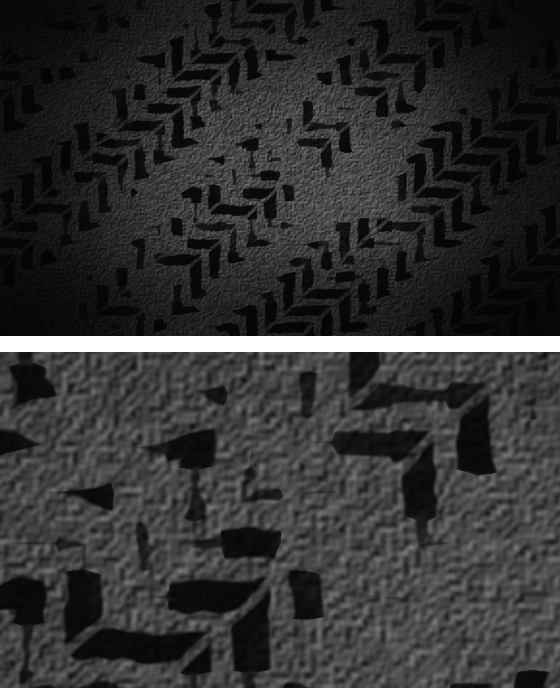
Top, the full canvas; bottom, a detail of the centre.
Write a WebGL 2 fragment shader that draws this pattern.

```glsl
#version 300 es
precision highp float;
// Dark gritty asphalt crossed by worn diagonal tyre tracks. Horizontal and
// vertical stripes alternate in bands along each track and join into chevrons;
// wrapping noise wears them away, and a periodic vignette darkens the border.

uniform vec2 u_resolution;
out vec4 fragColor;

float hash(vec2 cell) {
    uvec2 q = uvec2(cell) * uvec2(1597334677u, 3812015801u);
    uint n = (q.x ^ q.y) * 1597334677u;
    n = (n ^ (n >> 15)) * 2246822519u;
    return float((n ^ (n >> 13)) >> 8) / 16777216.0;
}

// Value noise that wraps after period cells; a small softness makes it blocky.
float noise(vec2 p, vec2 period, float softness) {
    vec2 cell = floor(p);
    vec2 f = smoothstep(0.5 - softness, 0.5 + softness, p - cell);
    vec2 a = mod(cell, period);
    vec2 b = mod(cell + 1.0, period);
    float low = mix(hash(a), hash(vec2(b.x, a.y)), f.x);
    float high = mix(hash(vec2(a.x, b.y)), hash(b), f.x);
    return mix(low, high, f.y);
}

float wrapNoise(vec2 uv, vec2 period) {
    return noise(uv * period, period, 0.5);
}

// Depth of the tread print, 0 on bare asphalt and 1 inside a groove.
float treadPrint(vec2 uv) {
    float rough = wrapNoise(uv, vec2(110, 66));
    vec2 wobble = vec2(wrapNoise(uv, vec2(40, 24)), wrapNoise(uv.yx, vec2(24, 40))) - 0.5;
    vec2 p = uv + wobble * vec2(0.005, 0.008);

    // Position across the track: bands two units wide meet where stripes agree.
    float across = 10.0 * fract(3.0 * p.x - 2.0 * p.y);
    bool upright = mod(floor(across / 2.0), 2.0) > 0.5;
    float phase = upright ? 30.0 * p.x : 20.0 * p.y;
    float stripe = abs(fract(phase) - 0.5);

    // Ragged track borders
    float ragged = wrapNoise(uv, vec2(17, 11)) - 0.5;
    float offset = abs(across - 5.0);
    float track = 1.0 - smoothstep(3.0, 4.1, offset + ragged * 1.4);

    // Large worn areas, and blocks that break single bars
    float wear = 0.6 * wrapNoise(uv, vec2(6, 4)) + 0.4 * wrapNoise(uv, vec2(15, 9));
    vec2 grid = vec2(30, 20);
    float blocks = noise(p * grid + 0.5, grid, 0.06);
    float fill = wear + 0.5 * (blocks - 0.5) + 0.12 * (rough - 0.5);
    float width = 0.36 * smoothstep(0.2, 0.52, fill) * track - 0.06;
    float groove = 1.0 - smoothstep(width - 0.05, width + 0.05, stripe + 0.1 * (rough - 0.5));

    // Thin ridges run along the track
    float ridge = 1.0 - smoothstep(0.08, 0.2, abs(offset - 1.1));
    return groove * (1.0 - 0.75 * ridge) * mix(0.72, 1.0, smoothstep(0.3, 0.6, fill));
}

// Fine stone grains lit from the upper left.
float grit(vec2 uv) {
    vec2 period = vec2(290, 174);
    vec2 p = uv * period;
    float relief = noise(p, period, 0.5) - noise(p + vec2(-0.6, 0.6), period, 0.5);
    float clumps = wrapNoise(uv, vec2(130, 78)) - 0.5;
    float stains = wrapNoise(uv, vec2(9, 6)) - 0.5;
    return 1.0 + 0.75 * relief + 0.3 * clumps + 0.2 * stains;
}

void main() {
    vec2 uv = gl_FragCoord.xy / u_resolution;

    // Border distance: 0 in the centre, 1 on every edge, smooth across the seam
    vec2 border = 0.5 + 0.5 * cos(6.2831853 * uv);
    float vignette = exp(-dot(border * border, vec2(1.35, 0.85)));

    float depth = treadPrint(uv);
    float asphalt = 0.285 * vignette * grit(uv);
    float shade = mix(asphalt, 0.1 * asphalt + 0.012, depth);
    fragColor = vec4(vec3(clamp(shade, 0.0, 1.0)), 1.0);
}
```
